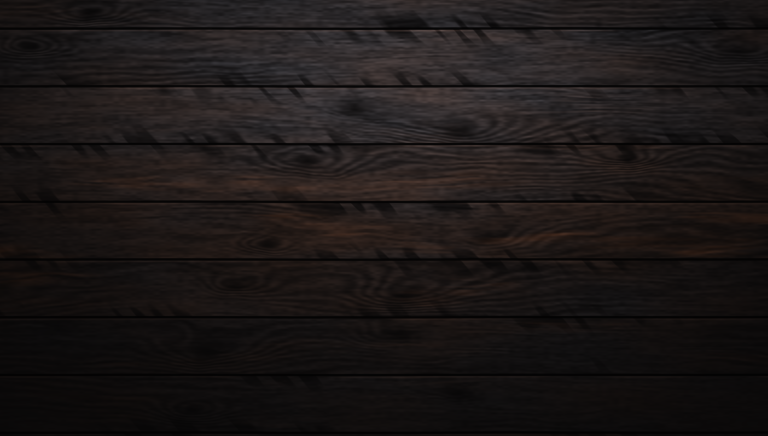
Reproduce this texture procedurally as a Shadertoy shader.

```glsl
const float PLANK_HEIGHT = 0.1324;
const float FIRST_SEAM = 0.008;      // height of the lowest seam
const float SEAM_WIDTH = 0.0042;
const float SEAM_WOBBLE = 0.003;
const float RING_COUNT = 62.0;       // growth rings per canvas height
const float SAW_PITCH = 44.0;        // saw strokes per canvas height
const vec2 LIGHT_CENTER = vec2(0.52, 0.86);
const vec2 LIGHT_SPREAD = vec2(0.52, 0.68);
const vec3 CHAR_BLACK = vec3(0.026, 0.023, 0.024);
const vec3 COOL_SHEEN = vec3(0.222, 0.219, 0.236);
const vec3 WARM_BROWN = vec3(0.215, 0.150, 0.122);
const vec3 BARE_ORANGE = vec3(0.170, 0.078, 0.028);

float hash(vec2 p) {
    p = fract(p * vec2(0.1031, 0.1130));
    p += dot(p, p.yx + 33.33);
    return fract((p.x + p.y) * p.x * 17.17);
}

float noise(vec2 p) {
    vec2 i = floor(p), f = fract(p);
    f = f * f * (3.0 - 2.0 * f);
    return mix(mix(hash(i), hash(i + vec2(1, 0)), f.x),
               mix(hash(i + vec2(0, 1)), hash(i + vec2(1, 1)), f.x), f.y);
}

float fbm(vec2 p) {
    float sum = 0.0, amplitude = 0.5;
    for (int i = 0; i < 4; i++) {
        sum += amplitude * noise(p);
        p = p * 2.03 + 17.3;
        amplitude *= 0.5;
    }
    return sum;
}

void mainImage(out vec4 fragColor, in vec2 fragCoord) {
    vec2 uv = fragCoord / iResolution.xy;
    vec2 p = fragCoord / iResolution.y;
    float aspect = iResolution.x / iResolution.y;
    float pixel = 1.0 / iResolution.y;

    // Planks, each with its own seed
    float wobble = SEAM_WOBBLE * (noise(vec2(p.x * 2.5, 4.0)) - 0.5);
    float row = (p.y - FIRST_SEAM + wobble) / PLANK_HEIGHT;
    float plank = floor(row) + 2.0;
    float across = fract(row);
    float tone = hash(vec2(plank * 7.0, 31.0));
    vec2 seed = vec2(plank * 37.0, plank * 53.0);
    vec2 q = p + seed;

    // Knots push the growth rings aside
    float bulge = 0.0, knotCore = 0.0;
    for (int k = 0; k < 2; k++) {
        float id = float(k) * 11.0;
        float knotX = aspect * (0.5 * float(k) + 0.5 * hash(vec2(plank, 5.0 + id)));
        float knotY = 0.2 + 0.6 * hash(vec2(plank, 8.0 + id));
        float size = 0.55 + 0.6 * hash(vec2(plank, 9.0 + id));
        vec2 d = vec2(p.x - knotX, (across - knotY) * PLANK_HEIGHT) / size;
        d.y += 0.012 * (noise(q * 22.0) - 0.5);
        bulge += exp(-dot(d * vec2(8.0, 24.0), d * vec2(8.0, 24.0)));
        knotCore += exp(-dot(d * vec2(26.0, 50.0), d * vec2(26.0, 50.0)));
    }

    // Growth rings and fine fibres
    float warp = fbm(q * vec2(1.8, 6.0));
    float ringField = p.y * RING_COUNT + warp * 9.0 + bulge * 4.0;
    float rings = 0.5 + 0.5 * sin(6.2832 * ringField);
    float ringStrength = smoothstep(0.25, 0.7, noise(q * vec2(2.5, 9.0)) + 0.4 * bulge);
    float fibre = noise(q * vec2(14.0, 190.0) + vec2(0.0, warp * 14.0));
    float grit = noise(q * vec2(75.0, 230.0));
    float blotch = fbm(q * vec2(3.5, 13.0) + 9.0);

    // Slanted saw strokes in patches near the plank edges
    float slant = (p.x + 0.9 * p.y) * SAW_PITCH;
    float stroke = smoothstep(0.52, 0.78, noise(vec2(slant, across * 2.0) + seed));
    float edgeBand = smoothstep(0.1, 0.45, abs(across - 0.5));
    float sawPatch = smoothstep(0.50, 0.72, noise(q * vec2(3.0, 4.0) + 21.0));
    float saw = stroke * sawPatch * edgeBand;

    float grain = 0.30 + 0.40 * fibre + 0.32 * grit + 0.50 * blotch;
    grain *= 1.0 - 0.36 * rings * ringStrength;
    grain *= 1.0 - 0.55 * saw;
    grain *= 1.0 - 0.55 * min(knotCore, 1.0);
    grain *= 0.86 + 0.26 * tone;

    // Soft light from above, fading toward the corners
    vec2 toLight = (uv - LIGHT_CENTER) / LIGHT_SPREAD;
    float light = exp(-dot(toLight, toLight));
    float middle = exp(-pow((uv.y - 0.47) / 0.17, 2.0));
    float warmth = clamp(0.18 + 0.5 * middle + 0.5 * (1.0 - light)
                         + 1.3 * (blotch - 0.5), 0.0, 1.0);
    vec3 color = CHAR_BLACK + mix(COOL_SHEEN, WARM_BROWN, warmth) * light * (grain - 0.12);

    // Stain worn through to bare wood in streaks
    float worn = smoothstep(0.53, 0.78, fbm(q * vec2(3.0, 24.0) + 40.0));
    color += BARE_ORANGE * worn * fibre * (0.2 + 0.8 * middle) * (0.25 + 0.75 * light);

    // Dark seams with a thin lit edge below
    float seamOffset = (across - step(0.5, across)) * PLANK_HEIGHT;
    float seam = 1.0 - smoothstep(0.5 * SEAM_WIDTH - 0.5 * pixel,
                                  0.5 * SEAM_WIDTH + pixel, abs(seamOffset));
    float lip = 1.0 - smoothstep(0.0, 0.0025 + pixel, abs(seamOffset + SEAM_WIDTH));
    float lipWear = smoothstep(0.3, 0.75, noise(vec2(p.x * 6.0, plank * 9.0)));
    color += WARM_BROWN * lip * lipWear * (0.08 + 0.35 * light);
    color = mix(color, CHAR_BLACK * 0.4, 0.9 * seam);

    fragColor = vec4(max(color, 0.0), 1.0);
}
```
